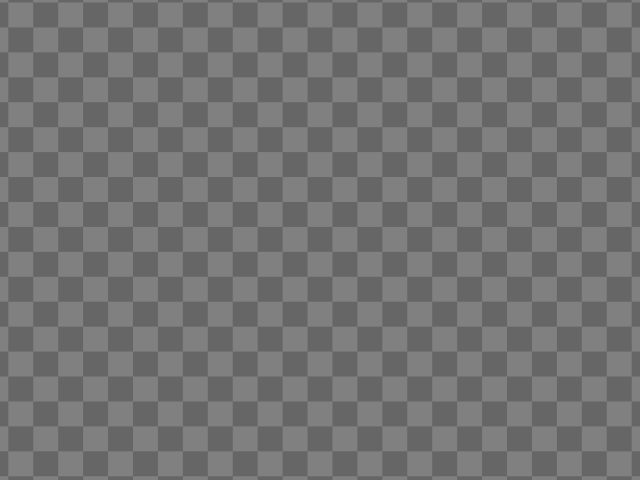
Reproduce this pattern procedurally as a Shadertoy shader.

```glsl
const float CELLS_HIGH = 19.25;              // squares down the canvas
const vec2 CENTRE_SHIFT = vec2(0.0, 0.025);  // grid offset, in squares
const vec3 DARK_GREY = vec3(0.4);
const vec3 LIGHT_GREY = vec3(0.5);

// Alternates +1 and -1 per square, ramping over one pixel at each edge.
vec2 alternatingBands(vec2 cell, float pixelSize) {
    vec2 edgeDistance = abs(mod(cell, 2.0) - 1.0) - 0.5;
    return clamp(2.0 * edgeDistance / pixelSize, -1.0, 1.0);
}

void mainImage(out vec4 fragColor, in vec2 fragCoord) {
    // Square units, with a dark square centred on the canvas
    float pixelSize = CELLS_HIGH / iResolution.y;
    vec2 cell = (fragCoord - 0.5 * iResolution.xy) * pixelSize - CENTRE_SHIFT;

    // The product of both band directions forms the checks
    vec2 bands = alternatingBands(cell, pixelSize);
    float darkness = 0.5 + 0.5 * bands.x * bands.y;

    fragColor = vec4(mix(LIGHT_GREY, DARK_GREY, darkness), 1.0);
}
```
